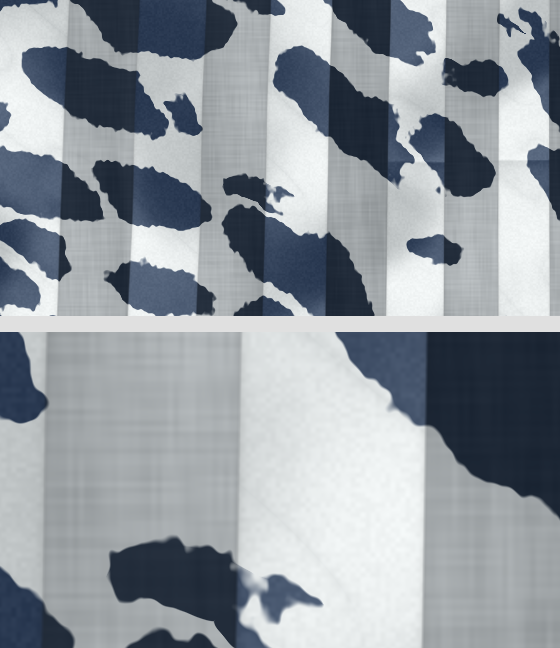
Top: the whole. Bottom: its middle third, enlarged.
A Shadertoy shader for this texture:

```glsl
// Striped cloth, satin alternating with sheer gauze, printed with ragged navy blotches.
// Blotches are jittered, tilted ellipses on a grid, bent and frayed by noise;
// gauze bands mute the print, and soft noise folds light the satin.

#define SATIN_LOW   vec3(0.73, 0.75, 0.755)
#define SATIN_HIGH  vec3(0.95, 0.965, 0.965)
#define NAVY_LOW    vec3(0.16, 0.22, 0.315)
#define NAVY_HIGH   vec3(0.35, 0.41, 0.50)
#define GAUZE       vec3(0.65, 0.67, 0.68)
#define GAUZE_INK   vec3(0.13, 0.17, 0.225)
#define CELL        vec2(0.42, 0.28)
#define BLOTCH_MIN  0.09
#define BLOTCH_MAX  0.32
#define GAP         0.035
#define FRAY        0.016
#define GRAIN       0.035

float hash(vec2 p) {
    vec3 q = fract(p.xyx * 0.1031);
    q += dot(q, q.yzx + 33.33);
    return fract((q.x + q.y) * q.z);
}

float noise(vec2 p) {
    vec2 i = floor(p), f = fract(p);
    f = f * f * (3.0 - 2.0 * f);
    return mix(mix(hash(i), hash(i + vec2(1, 0)), f.x),
               mix(hash(i + vec2(0, 1)), hash(i + vec2(1, 1)), f.x), f.y);
}

float fbm(vec2 p) {
    float sum = 0.0, amp = 0.5;
    for (int i = 0; i < 4; i++) {
        sum += amp * noise(p);
        p = mat2(1.6, 1.2, -1.2, 1.6) * p + 7.3;
        amp *= 0.5;
    }
    return sum / 0.9375;
}

vec2 rotate(vec2 p, float a) {
    float c = cos(a), s = sin(a);
    return vec2(c * p.x + s * p.y, c * p.y - s * p.x);
}

float ellipse(vec2 p, vec2 radii) {
    float k = length(p / radii);
    return k * (k - 1.0) / max(length(p / (radii * radii)), 0.001);
}

// Signed distance to the print; near neighbours are parted by a thin gap
float blotches(vec2 p) {
    vec2 bent = p + 0.13 * (vec2(fbm(p * 4.5 + 11.0), fbm(p * 4.5 + 37.0)) - 0.5);
    vec2 home = floor(bent / CELL);
    float nearest = 9.0, second = 9.0;
    for (int j = -2; j <= 2; j++)
    for (int i = -2; i <= 2; i++) {
        vec2 id = home + vec2(i, j), seed = id + 50.0;
        vec2 jitter = vec2(hash(seed + 3.1), hash(seed + 17.7)) - 0.5;
        vec2 center = (id + 0.5 + 0.6 * jitter + vec2(0.5 * mod(id.y, 2.0), 0.0)) * CELL;
        float size = mix(BLOTCH_MIN, BLOTCH_MAX, hash(seed + 29.3));
        float slim = mix(0.30, 0.58, hash(seed + 41.9));
        float tilt = -0.25 - 0.32 * center.x + 0.6 * (hash(seed + 57.5) - 0.5);
        float d = ellipse(rotate(bent - center, tilt), size * vec2(1.0, slim));
        second = min(second, max(d, nearest));
        nearest = min(nearest, d);
    }
    float d = max(nearest, 0.5 * (nearest - second + GAP));
    float fray = noise(p * vec2(85.0, 55.0)) + noise(p * 36.0 + 9.0) - 1.0;
    return d + FRAY * 0.7 * fray + 0.03 * (fbm(p * 13.0) - 0.5);
}

// Band coordinate: bands narrow to the right and lean slightly at the left
float bandCoord(vec2 p) {
    float x = p.x + (1.0 - p.y) * max(0.045 - 0.026 * p.x, 0.0);
    x += 0.006 * (noise(vec2(p.x * 2.0, p.y * 3.0)) - 0.5);
    return (0.45 - sqrt(max(0.2025 - 0.07 * (x - 0.22), 0.01))) / 0.035;
}

// Broad sheen, slanting creases and one level crease on the right
float foldLight(vec2 p) {
    float sheen = smoothstep(0.27, 0.73, noise(rotate(p, 0.6) * vec2(2.6, 4.5) + 4.0));
    float ridge = noise(rotate(p, -0.7) * vec2(3.0, 8.0) + 21.0) - 0.5;
    float crease = exp(-abs(ridge) * 28.0) * noise(p * 4.0 + 60.0);
    float level = p.y - 0.49 - 0.012 * (noise(vec2(p.x * 5.0, 2.0)) - 0.5);
    float pinch = smoothstep(-0.006, 0.006, level) - 0.5;
    pinch *= exp(-abs(level) * 35.0) * smoothstep(1.1, 1.4, p.x);
    return sheen * 0.85 + 0.09 - 0.3 * crease + 0.7 * pinch + 0.25 * (fbm(p * 9.0) - 0.5);
}

void mainImage(out vec4 fragColor, in vec2 fragCoord) {
    vec2 p = fragCoord / iResolution.y;
    float soft = max(1.0 / iResolution.y, 0.0025);

    float ink = 1.0 - smoothstep(-soft, soft, blotches(p));
    float light = clamp(foldLight(p), 0.0, 1.0);

    // Satin with a fine grain
    float grain = noise(p * 190.0) - 0.5;
    vec3 satin = mix(SATIN_LOW, SATIN_HIGH, light) + GRAIN * grain;
    satin = mix(satin, mix(NAVY_LOW, NAVY_HIGH, light * light) + GRAIN * grain, ink);

    // Gauze with upright pleats and crossed threads
    float pleat = fbm(vec2(p.x * 13.0 + p.y, p.y * 1.4)) - 0.5;
    float thread = noise(p * vec2(170.0, 12.0)) + noise(p * vec2(12.0, 170.0)) - 1.0;
    vec3 gauze = GAUZE + 0.15 * pleat + 0.06 * (light - 0.5) + GRAIN * thread;
    gauze = mix(gauze, GAUZE_INK + 0.07 * pleat + 0.4 * GRAIN * thread, ink);

    // Band edges carry a faint seam
    float edge = (abs(fract(bandCoord(p)) - 0.5) - 0.25);
    float band = fract(bandCoord(p));
    float toSeam = min(min(band, 1.0 - band), abs(band - 0.5)) * 0.4;
    float side = band < 0.5 ? 1.0 : -1.0;
    float sheer = smoothstep(-soft, soft, side * toSeam);
    vec3 color = mix(satin, gauze, sheer);
    color *= 1.0 - 0.09 * exp(-toSeam / 0.004) + 0.0 * edge;

    fragColor = vec4(clamp(color, 0.0, 1.0), 1.0);
}
```
